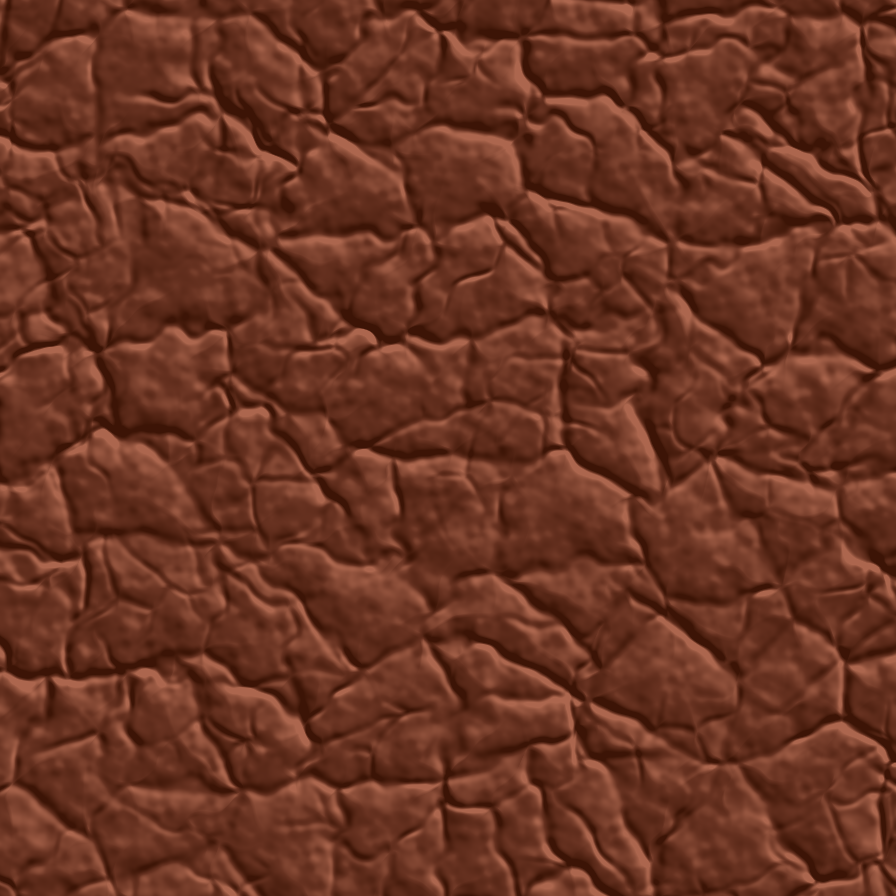
This texture is drawn by a WebGL 2 fragment shader. Its source:

```glsl
#version 300 es
precision highp float;
// Brown grained leather: warped cellular creases under a raking light.
uniform vec2 u_resolution;
out vec4 fragColor;

const vec3 SHADOW = vec3(0.28, 0.11, 0.05);
const vec3 BODY = vec3(0.405, 0.195, 0.128);
const vec3 GLOSS = vec3(0.62, 0.36, 0.27);
const float CELLS = 8.2;            // main cells across the canvas
const float CREASE_WIDTH = 0.055;   // in cell units
const float CREASE_DEPTH = 0.07;
const float DOME_WIDTH = 0.22;
const float DOME_DEPTH = 0.065;
const float GRAIN_DEPTH = 0.045;
const float JITTER = 0.9;
const float RELIEF = 1.6;           // strength of the light on slopes
const float OCCLUSION = 0.42;       // darkening inside creases
const float BRIGHTNESS = 0.02;
const float SLOPE_STEP = 0.024;
const vec2 LIGHT = vec2(0.5, 0.866);

vec2 hash2(vec2 p) {
  vec3 q = fract(p.xyx * vec3(0.1031, 0.1030, 0.0973));
  q += dot(q, q.yzx + 33.33);
  return fract((q.xx + q.yz) * q.zy);
}

float noise(vec2 p) {
  vec2 cell = floor(p), f = fract(p);
  f = f * f * f * (f * (f * 6.0 - 15.0) + 10.0);
  float low = mix(hash2(cell).x, hash2(cell + vec2(1, 0)).x, f.x);
  float high = mix(hash2(cell + vec2(0, 1)).x, hash2(cell + vec2(1, 1)).x, f.x);
  return mix(low, high, f.y);
}

// Distance to the nearest border between cells
float borderDistance(vec2 p) {
  vec2 cell = floor(p), f = fract(p);
  vec2 nearCell = vec2(0), nearPoint = vec2(0);
  float best = 9.0;
  for (int y = -1; y <= 1; y++)
    for (int x = -1; x <= 1; x++) {
      vec2 o = vec2(x, y);
      vec2 r = o + 0.5 + JITTER * (hash2(cell + o) - 0.5) - f;
      float d = dot(r, r);
      if (d < best) { best = d; nearCell = o; nearPoint = r; }
    }
  float border = 9.0;
  for (int y = -2; y <= 2; y++)
    for (int x = -2; x <= 2; x++) {
      vec2 o = nearCell + vec2(x, y);
      vec2 r = o + 0.5 + JITTER * (hash2(cell + o) - 0.5) - f;
      vec2 across = r - nearPoint;
      if (dot(across, across) > 1e-5)
        border = min(border, dot(0.5 * (r + nearPoint), normalize(across)));
    }
  return border;
}

float groove(float d, float width) {
  return exp(-d * d / (width * width));
}

vec2 turn(vec2 p, float angle) {
  float c = cos(angle), s = sin(angle);
  return vec2(c * p.x - s * p.y, s * p.x + c * p.y);
}

// Layered sines bend the creases, noise makes them ragged
vec2 warp(vec2 p) {
  vec2 bend = 0.10 * sin(1.9 * p.yx + vec2(0.4, 2.1)) + 0.05 * sin(4.3 * p.yx + 1.7 * p + vec2(3.0, 0.8));
  vec2 ragged = vec2(noise(p * 4.5), noise(p * 4.5 + 37.0)) - 0.5;
  return p + bend + 0.15 * ragged;
}

// Returns height in x and crease amount in y
vec2 surface(vec2 p) {
  vec2 q = warp(p);
  float mainEdge = borderDistance(q + 20.0);
  float crossEdge = borderDistance(turn(q, 0.7) * 0.85 + 60.0) / 0.85;
  float fineEdge = borderDistance(turn(q, 1.9) * 1.8 + 90.0) / 1.8;

  float mainAmount = mix(0.4, 1.15, noise(p * 1.1 + 5.0));
  float crossAmount = 0.7 * smoothstep(0.2, 0.75, noise(p * 1.2 + 51.0));
  float fineAmount = 0.45 * smoothstep(0.35, 0.8, noise(p * 1.4 + 83.0));

  float crease = mainAmount * groove(mainEdge, CREASE_WIDTH)
    + crossAmount * groove(crossEdge, CREASE_WIDTH * 0.9)
    + fineAmount * groove(fineEdge, CREASE_WIDTH * 0.75);
  float dome = groove(mainEdge, DOME_WIDTH) + 0.5 * crossAmount * groove(crossEdge, DOME_WIDTH);
  float grain = noise(p * 5.0 + 11.0) + 0.4 * noise(turn(p, 0.5) * 11.0 + 140.0);
  return vec2(GRAIN_DEPTH * grain - CREASE_DEPTH * crease - DOME_DEPTH * dome, crease);
}

void main() {
  vec2 p = gl_FragCoord.xy / u_resolution.y * CELLS;

  // Slope along the light gives the relief
  vec2 toward = surface(p + LIGHT * SLOPE_STEP);
  vec2 away = surface(p - LIGHT * SLOPE_STEP);
  float slope = (away.x - toward.x) / (2.0 * SLOPE_STEP);
  float crease = 0.5 * (toward.y + away.y);

  // Fine mottling of the dye
  float mottle = 0.3 * (noise(p * 13.0 + 7.0) - 0.5) + 0.25 * (noise(p * 3.0 + 29.0) - 0.5);

  float tone = BRIGHTNESS + RELIEF * slope - OCCLUSION * crease + mottle;
  tone = clamp(tone, -1.35, 1.25);
  vec3 color = tone < 0.0 ? mix(BODY, SHADOW, -tone) : mix(BODY, GLOSS, tone);
  fragColor = vec4(max(color, 0.0), 1.0);
}
```
